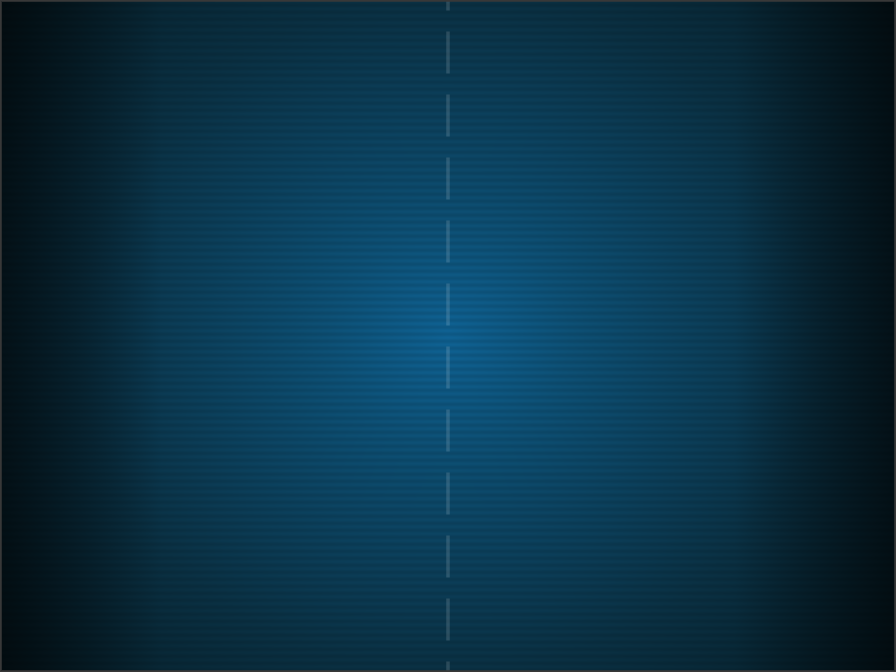
Give the GLSL for this background, as a WebGL 2 fragment shader.

```glsl
#version 300 es
precision highp float;

uniform vec2 u_resolution;
out vec4 fragColor;

// Lengths are fractions of the canvas height.
#define GLOW_SCALE vec2(0.9, 1.0)
#define SCAN_COUNT 96.0
#define SCAN_DEPTH 0.052
#define SIDE_REACH 0.24
#define SIDE_LIGHT 0.42
#define DASH_PERIOD 0.09375
#define DASH_FILL 0.6667
#define DASH_WIDTH 0.0052
#define DASH_ALPHA 0.135
#define BORDER_WIDTH 0.0026
#define BORDER_COLOR vec3(0.22)

const float TAU = 6.2831853;
const vec3 CORE = vec3(0.055, 0.365, 0.550);
const vec3 INNER = vec3(0.048, 0.300, 0.440);
const vec3 MIDDLE = vec3(0.037, 0.180, 0.250);
const vec3 OUTER = vec3(0.018, 0.090, 0.118);

// Coverage of the region where the signed distance d is negative.
float fill(float d, float pixel) {
    return clamp(0.5 - d / pixel, 0.0, 1.0);
}

// Radial glow through four colour stops.
vec3 glow(float r) {
    vec3 color = mix(CORE, INNER, clamp(r / 0.16, 0.0, 1.0));
    color = mix(color, MIDDLE, clamp((r - 0.16) / 0.34, 0.0, 1.0));
    return mix(color, OUTER, clamp((r - 0.5) / 0.33, 0.0, 1.0));
}

void main() {
    float pixel = 1.0 / u_resolution.y;
    vec2 halfSize = 0.5 * u_resolution * pixel;
    vec2 p = gl_FragCoord.xy * pixel - halfSize;
    vec2 inset = halfSize - abs(p);

    // Glow with shaded left and right sides
    vec3 color = glow(length(p * GLOW_SCALE));
    color *= mix(SIDE_LIGHT, 1.0, clamp(inset.x / SIDE_REACH, 0.0, 1.0));

    // Horizontal scan lines
    color *= 1.0 - SCAN_DEPTH * sin(TAU * SCAN_COUNT * (p.y + halfSize.y));

    // Dashed centre line, with a gap at the middle
    float along = abs(fract(p.y / DASH_PERIOD) - 0.5) * DASH_PERIOD;
    float dash = fill(along - 0.5 * DASH_FILL * DASH_PERIOD, pixel)
               * fill(abs(p.x) - 0.5 * DASH_WIDTH, pixel);
    color = mix(color, vec3(1.0), DASH_ALPHA * dash);

    // Thin frame
    float frame = fill(min(inset.x, inset.y) - BORDER_WIDTH, pixel);
    color = mix(color, BORDER_COLOR, frame);

    fragColor = vec4(color, 1.0);
}
```
